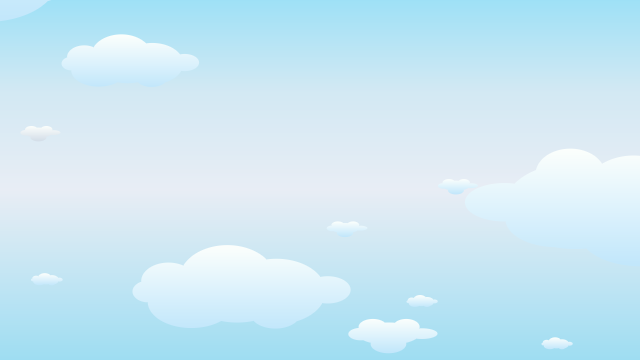
Give the GLSL for this background, as a Shadertoy shader.

```glsl
// A hazy daytime sky with scattered soft clouds, brightest along a pale band.
// The sky blends three stops away from the band; each cloud is a union of
// ellipses, placed by a table and shaded from white crown to blue base.

// Sky: the haze band height, and where the middle stop lies on either side.
const float HAZE_HEIGHT = 0.472;
const float MID_STOP_ABOVE = 0.52;
const float MID_STOP_BELOW = 0.30;
const vec3 HAZE_COLOR = vec3(0.91, 0.93, 0.96);
const vec3 MID_COLOR = vec3(0.825, 0.912, 0.953);
const vec3 ZENITH_COLOR = vec3(0.62, 0.88, 0.965);
const vec3 HORIZON_COLOR = vec3(0.62, 0.867, 0.95);

// Cloud shading.
const vec3 CROWN_COLOR = vec3(0.99, 1.0, 0.99);
const vec3 BASE_COLOR = vec3(0.76, 0.905, 0.985);
const vec3 GREY_BASE_COLOR = vec3(0.83, 0.87, 0.91);

// Cloud kinds.
const float HEAP = 0.0;
const float PUFF = 1.0;
const float BANK = 2.0;
const float GREY_PUFF = 3.0;

// Lobes: centre xy and radii zw, in units of half a cloud's width.
const vec4 HEAP_LOBES[8] = vec4[8](
    vec4(-0.13, 0.07, 0.44, 0.31), vec4(-0.67, 0.05, 0.25, 0.17),
    vec4(-0.855, -0.045, 0.145, 0.10), vec4(0.32, -0.045, 0.45, 0.30),
    vec4(0.79, -0.03, 0.21, 0.125), vec4(-0.46, -0.14, 0.40, 0.24),
    vec4(-0.04, -0.14, 0.38, 0.19), vec4(0.31, -0.245, 0.23, 0.14));
const vec4 PUFF_LOBES[6] = vec4[6](
    vec4(-0.45, 0.18, 0.32, 0.18), vec4(0.30, 0.18, 0.30, 0.18),
    vec4(-0.10, 0.03, 0.70, 0.25), vec4(-0.72, 0.02, 0.28, 0.14),
    vec4(0.65, 0.03, 0.35, 0.12), vec4(-0.10, -0.20, 0.40, 0.21));
const vec4 BANK_LOBES[6] = vec4[6](
    vec4(-0.77, 0.04, 0.43, 0.21), vec4(0.0, 0.0, 0.77, 0.47),
    vec4(-0.05, 0.345, 0.38, 0.28), vec4(0.64, 0.14, 0.55, 0.41),
    vec4(-0.20, -0.14, 0.56, 0.31), vec4(0.73, -0.30, 0.68, 0.36));

// Clouds: centre xy, half width, kind; in units of the canvas height.
const int CLOUD_COUNT = 11;
const vec4 CLOUDS[CLOUD_COUNT] = vec4[CLOUD_COUNT](
    vec4(-0.301, 1.269, 0.856, HEAP), vec4(0.362, 0.832, 0.191, HEAP),
    vec4(0.671, 0.204, 0.303, HEAP), vec4(0.130, 0.2245, 0.044, HEAP),
    vec4(1.1725, 0.164, 0.0433, HEAP), vec4(1.5475, 0.0465, 0.0433, HEAP),
    vec4(0.1123, 0.630, 0.0555, GREY_PUFF), vec4(1.272, 0.4826, 0.0555, PUFF),
    vec4(0.964, 0.3646, 0.0565, PUFF), vec4(1.0914, 0.0695, 0.1238, PUFF),
    vec4(1.597, 0.428, 0.2546, BANK));

// Approximate signed distance to an elliptical lobe.
float lobeDistance(vec2 p, vec4 lobe) {
    vec2 q = p - lobe.xy + 1e-4; // the offset avoids 0/0 at the centre
    float k = length(q / lobe.zw);
    return k * (k - 1.0) / length(q / (lobe.zw * lobe.zw));
}

float cloudDistance(vec2 p, float kind) {
    float d = 1e3;
    if (kind == HEAP) {
        for (int i = 0; i < 8; i++) d = min(d, lobeDistance(p, HEAP_LOBES[i]));
    } else if (kind == BANK) {
        for (int i = 0; i < 6; i++) d = min(d, lobeDistance(p, BANK_LOBES[i]));
    } else {
        for (int i = 0; i < 6; i++) d = min(d, lobeDistance(p, PUFF_LOBES[i]));
    }
    return d;
}

vec3 cloudColor(float y, float kind) {
    float halfHeight = kind == BANK ? 0.64 : 0.385;
    vec3 base = kind == GREY_PUFF ? GREY_BASE_COLOR : BASE_COLOR;
    float rise = clamp(0.5 + 0.5 * y / halfHeight, 0.0, 1.0);
    return mix(base, CROWN_COLOR, rise);
}

vec3 skyColor(float y) {
    bool above = y > HAZE_HEIGHT;
    float t = abs(y - HAZE_HEIGHT) / (above ? 1.0 - HAZE_HEIGHT : HAZE_HEIGHT);
    float stop = above ? MID_STOP_ABOVE : MID_STOP_BELOW;
    vec3 edge = above ? ZENITH_COLOR : HORIZON_COLOR;
    vec3 inner = mix(HAZE_COLOR, MID_COLOR, min(t / stop, 1.0));
    return mix(inner, edge, clamp((t - stop) / (1.0 - stop), 0.0, 1.0));
}

void mainImage(out vec4 fragColor, in vec2 fragCoord) {
    vec2 p = fragCoord / iResolution.y;
    float pixel = 1.0 / iResolution.y;
    vec3 color = skyColor(p.y);

    // Lay the clouds over the sky, back to front.
    for (int i = 0; i < CLOUD_COUNT; i++) {
        vec4 cloud = CLOUDS[i];
        vec2 q = (p - cloud.xy) / cloud.z;
        float d = cloudDistance(q, cloud.w) * cloud.z;
        float cover = clamp(0.5 - d / pixel, 0.0, 1.0);
        color = mix(color, cloudColor(q.y, cloud.w), cover);
    }
    fragColor = vec4(color, 1.0);
}
```
